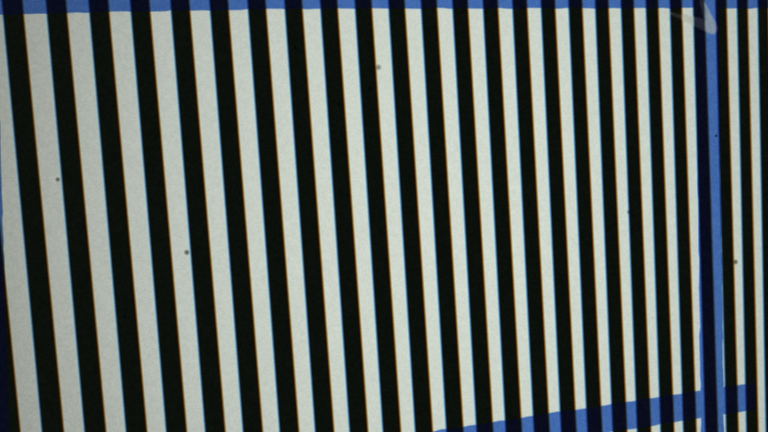
A Shadertoy shader for this pattern:

```glsl
// Slanted dark stripes on pale paper, narrowing to the right as if seen at an angle.
// Stripes come from a polynomial spacing in a loop; blue tape, a scrap of clear film,
// dust, grain and uneven light are layered with distance functions and noise.

const float STRIPE_BLUR = 0.0042;
const float TAPE_BLUR = 0.003;
const vec3 PAPER = vec3(0.82, 0.85, 0.81);
const vec3 INK = vec3(0.045, 0.063, 0.045);
const vec3 TAPE = vec3(0.27, 0.43, 0.70);
const vec3 TAPE_INK = vec3(0.03, 0.045, 0.11);
const vec3 FILM = vec3(0.66, 0.67, 0.63);

float hash(vec2 p) {
    vec3 q = fract(vec3(p.xyx) * 0.1031);
    q += dot(q, q.yzx + 33.33);
    return fract((q.x + q.y) * q.z);
}

float valueNoise(vec2 p) {
    vec2 i = floor(p), f = fract(p);
    f = f * f * (3.0 - 2.0 * f);
    float low = mix(hash(i), hash(i + vec2(1, 0)), f.x);
    float high = mix(hash(i + vec2(0, 1)), hash(i + vec2(1, 1)), f.x);
    return mix(low, high, f.y);
}

// Coverage of a shape from its signed distance, never sharper than a pixel
float cover(float d, float blur) {
    float w = max(blur, 0.75 / iResolution.y);
    return 1.0 - smoothstep(-w, w, d);
}

// Capsule whose radius runs from ra to rb
float taperedCapsule(vec2 p, vec2 a, vec2 b, float ra, float rb) {
    vec2 ab = b - a;
    float h = clamp(dot(p - a, ab) / dot(ab, ab), 0.0, 1.0);
    return length(p - a - ab * h) - mix(ra, rb, h);
}

// Distance to the nearest stripe; p.y runs downward from the top
float stripeDistance(vec2 p) {
    float d = 1.0;
    for (int i = -1; i <= 25; i++) {
        float k = float(i);
        float topX = 0.0278 + k * (0.1028 + k * (-0.001465 + k * 0.0000083));
        float lean = 0.095 - 0.0031 * k;
        float halfWidth = 0.0237 - 0.0005 * k + 0.0015 * p.y;
        d = min(d, abs(p.x - topX - lean * p.y) - halfWidth);
    }
    return d;
}

// Union of the four tape strips
float tapeDistance(vec2 p) {
    float bend = max(1.0 - p.x, 0.0);
    float top = p.y - 0.019 - 0.016 * bend * bend;
    float left = p.x - 0.03 * (p.y - 0.3);
    float upright = abs(p.x - 1.638 - 0.011 * p.y) - 0.0265;
    float ramp = abs(p.y - 0.917 - 0.152 * (1.748 - p.x)) - 0.032;
    ramp = max(ramp, p.x - 1.748);
    return min(min(top, left), min(upright, ramp));
}

// Soft blurred dots of varied size and strength
float dust(vec2 p, float aspect) {
    float amount = 0.0;
    for (int i = 0; i < 11; i++) {
        float k = float(i);
        vec2 center = vec2(hash(vec2(k, 3.7)) * aspect, hash(vec2(k, 8.1)));
        float radius = mix(0.005, 0.011, hash(vec2(k, 5.3)));
        float strength = mix(0.15, 0.65, hash(vec2(k, 1.9)));
        amount = max(amount, strength * (1.0 - smoothstep(0.0, radius, length(p - center))));
    }
    return amount;
}

void mainImage(out vec4 fragColor, in vec2 fragCoord) {
    vec2 p = fragCoord / iResolution.y;
    p.y = 1.0 - p.y;
    float aspect = iResolution.x / iResolution.y;

    // Paper and tape, with slightly rough tape edges
    float rough = 0.003 * (valueNoise(p * 45.0) - 0.5);
    float tape = cover(tapeDistance(p) + rough, TAPE_BLUR);
    vec3 base = mix(PAPER, TAPE, tape);
    vec3 ink = mix(INK, TAPE_INK, tape);

    // Stripes, with a slight colour fringe from the lens
    vec2 fringe = vec2(0.0011, 0.0);
    vec3 stripe = vec3(cover(stripeDistance(p + fringe), STRIPE_BLUR),
                       cover(stripeDistance(p), STRIPE_BLUR),
                       cover(stripeDistance(p - fringe), STRIPE_BLUR));

    // Light falls off from the right of centre
    vec2 q = (p - vec2(1.1, 0.5)) * vec2(0.85, 0.7);
    float light = 1.0 - 0.29 * dot(q, q);
    vec3 color = mix(base * light, ink, stripe);

    // Crumpled clear film near the top right corner
    float film = taperedCapsule(p, vec2(1.55, 0.03), vec2(1.645, 0.062), 0.002, 0.016);
    film = min(film, taperedCapsule(p, vec2(1.625, 0.005), vec2(1.648, 0.065), 0.006, 0.014));
    float haze = mix(0.7, 0.2, stripe.g) * mix(0.7, 1.0, valueNoise(p * 90.0));
    color = mix(color, FILM, cover(film, 0.004) * haze);

    // Dust and grain
    color *= 1.0 - dust(p, aspect);
    float grain = valueNoise(p * 260.0) + 0.5 * valueNoise(p * 110.0) - 0.75;
    color += grain * mix(0.035, 0.018, stripe.g);
    fragColor = vec4(clamp(color, 0.0, 1.0), 1.0);
}
```
